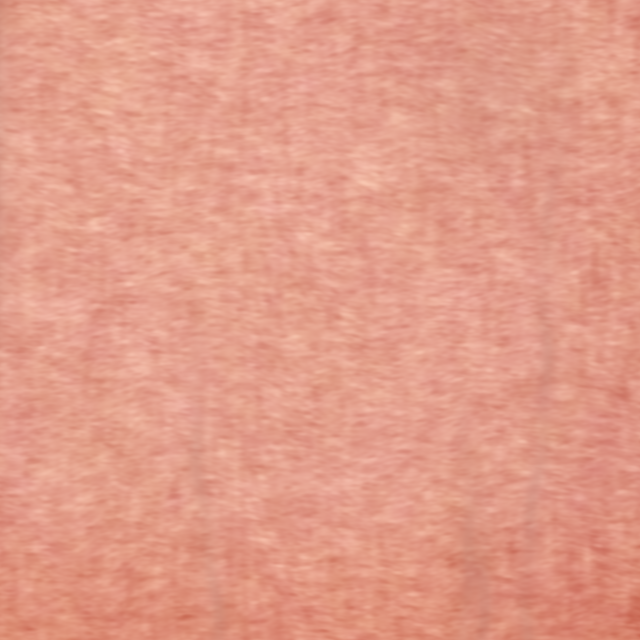
A Shadertoy shader for this texture:

```glsl
// Soft heathered jersey cloth in salmon pink: short, broken horizontal yarn
// flecks over small blotches, with a few faint, blurred vertical creases.
// All grain is cellular noise made of soft spots in stretched, jittered cells.

#define STREAK_SIZE vec2(0.025, 0.0070)
#define FLECK_SIZE  vec2(0.0115, 0.0048)
#define BLOTCH_SIZE vec2(0.030, 0.024)
#define PATCH_SIZE  vec2(0.13, 0.15)
#define RIB_SIZE    vec2(0.012, 0.060)
#define BASE_TONE   0.67
#define CREASE_WIDTH 0.011
#define CREASE_DEPTH 0.30
#define DARK_YARN   vec3(0.822, 0.493, 0.425)
#define LIGHT_YARN  vec3(0.922, 0.676, 0.603)
#define CREASE_TINT vec3(0.760, 0.520, 0.465)

vec3 hash3(vec2 cell) {
    vec3 p = fract(vec3(cell.xyx) * vec3(0.1031, 0.1030, 0.0973));
    p += dot(p, p.yxz + 33.33);
    return fract((p.xxy + p.yzz) * p.zyx);
}

// Signed cellular noise: one soft light or dark spot per cell.
float spots(vec2 p, float seed) {
    vec2 cell = floor(p);
    float sum = 0.0;
    for (int y = -1; y <= 1; y++) {
        for (int x = -1; x <= 1; x++) {
            vec2 id = cell + vec2(x, y);
            vec3 rnd = hash3(id + 200.0 + seed * 57.0);
            vec2 d = p - id - rnd.xy;
            float falloff = max(0.0, 1.0 - dot(d, d));
            sum += (rnd.z * 2.0 - 1.0) * falloff * falloff;
        }
    }
    return sum;
}

// Yarn rows sag and tilt a little across the cloth.
vec2 sagRows(vec2 p) {
    p.y += 0.005 * sin(p.x * 11.0 + 2.0 * sin(p.y * 5.0));
    p.y += 0.002 * sin(p.x * 37.0 + p.y * 23.0);
    return p;
}

// Each crease: foot position, lean, height where it fades out.
float creases(vec2 uv) {
    vec3 folds[4] = vec3[4](
        vec3(0.335, -0.07, 0.60), vec3(0.823, 0.06, 1.15),
        vec3(0.732, -0.02, 0.46), vec3(0.745, 0.07, 0.29));
    float shade = 0.0;
    for (int i = 0; i < 4; i++) {
        vec3 f = folds[i];
        float phase = float(i) * 2.1;
        float wobble = 0.007 * sin(uv.y * 13.0 + phase + 1.0)
                     + 0.003 * sin(uv.y * 41.0 + phase);
        float d = (uv.x - f.x - f.y * uv.y - wobble) / CREASE_WIDTH;
        float fade = 1.0 - smoothstep(f.z * 0.3, f.z, uv.y);
        float broken = 0.65 + 0.35 * sin(uv.y * 27.0 + phase);
        shade += fade * (broken * exp(-d * d) + 0.25 * exp(-d * d * 0.12));
    }
    return min(shade, 1.2);
}

void mainImage(out vec4 fragColor, in vec2 fragCoord) {
    vec2 uv = fragCoord / iResolution.xy;
    vec2 cloth = sagRows(uv);

    // Yarn grain, from fine flecks up to broad patches
    float tone = BASE_TONE;
    tone += 0.24 * spots(cloth / STREAK_SIZE, 1.0);
    tone += 0.20 * spots(cloth / FLECK_SIZE, 2.0);
    tone += 0.17 * spots(cloth / BLOTCH_SIZE, 3.0);
    tone += 0.12 * spots(uv / PATCH_SIZE, 4.0);
    tone += 0.12 * spots(uv / RIB_SIZE, 5.0);

    // Broad light: brightest left of centre, dimmer at the foot and right
    vec2 fromGlow = uv - vec2(0.34, 0.60);
    tone += 0.13 - 0.52 * dot(fromGlow, fromGlow);
    tone -= 0.22 * (1.0 - smoothstep(0.0, 0.25, uv.y));
    vec3 color = mix(DARK_YARN, LIGHT_YARN, tone);

    // Hue drifts between peach and pink; the foot turns orange
    float peach = 0.7 * spots(cloth / BLOTCH_SIZE, 6.0) + 0.6 * spots(uv / PATCH_SIZE, 7.0);
    color += vec3(0.001, 0.010, -0.007) * peach;
    color += vec3(0.010, -0.006, -0.022) * (1.0 - smoothstep(0.0, 0.30, uv.y));

    // Dull shadow at upper right and along the left edge, then creases
    vec2 toShade = (uv - vec2(0.77, 0.85)) / vec2(0.12, 0.13);
    float dull = 0.20 * exp(-dot(toShade, toShade));
    dull += 0.35 * exp(-uv.x / 0.015) * smoothstep(0.3, 0.7, uv.y);
    color = mix(color, CREASE_TINT, dull);
    color = mix(color, CREASE_TINT, CREASE_DEPTH * creases(uv));

    fragColor = vec4(clamp(color, 0.0, 1.0), 1.0);
}
```
